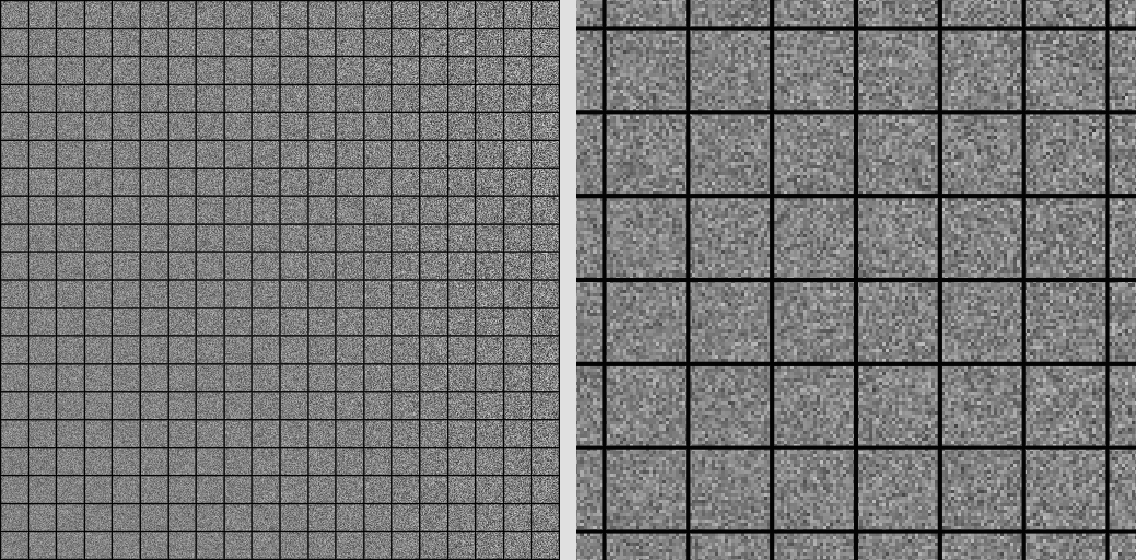
Left: the whole. Right: its middle third, enlarged.
This pattern is drawn by a WebGL 2 fragment shader. Its source:

```glsl
#version 300 es
precision highp float;
// A 20 by 20 grid of thin black lines over fine grey grain.
// Each grain is a hashed cell with a bell-shaped brightness; the contrast
// of the grain rises from the lower left to the right and the top.

uniform vec2 u_resolution;
out vec4 fragColor;

const float TILES = 20.0;         // repeats across and down
const float GRAINS = 512.0;       // grain cells across the canvas
const float LINE_WIDTH = 0.0025;  // as a share of the canvas
const float BASE_GREY = 0.51;
const vec3 LINE_COLOR = vec3(0.015);

// Three independent values in 0..1 for one cell.
vec3 hash3(vec2 cell) {
    vec3 q = fract(cell.xyx * vec3(0.1031, 0.1030, 0.0973));
    q += dot(q, q.yxz + 33.33);
    return fract((q.xxy + q.yzz) * q.zyx);
}

// Nearly normal noise, mean 0 and deviation 1, constant over each cell.
float grain(vec2 uv, float count) {
    vec3 h = hash3(floor(uv * count) + 17.0);
    return 2.0 * (h.x + h.y + h.z - 1.5);
}

// Grain contrast at a place on the canvas.
float grainContrast(vec2 uv) {
    return 0.066 + 0.052 * uv.x * uv.x + 0.024 * uv.y;
}

// Distance on each axis to the closest grid line; the outer lines lie inside the edge.
vec2 gridDistance(vec2 uv, float count, float inset) {
    float pitch = (1.0 - 2.0 * inset) / count;
    vec2 p = (uv - inset) / pitch;
    return abs(p - round(p)) * pitch;
}

// Smoothed coverage of a line of the given width on each axis.
vec2 lineCoverage(vec2 dist, float width, vec2 pixel) {
    return clamp((0.5 * width - dist) / pixel + 0.5, 0.0, 1.0);
}

void main() {
    vec2 uv = gl_FragCoord.xy / u_resolution;
    vec2 pixel = 1.0 / u_resolution;

    // Grain background
    float grey = BASE_GREY + grainContrast(uv) * grain(uv, GRAINS);
    vec3 color = vec3(clamp(grey, 0.0, 1.0));

    // Grid lines
    vec2 dist = gridDistance(uv, TILES, 0.5 / GRAINS);
    vec2 cover = lineCoverage(dist, LINE_WIDTH, pixel);
    color = mix(color, LINE_COLOR, max(cover.x, cover.y));

    fragColor = vec4(color, 1.0);
}
```
